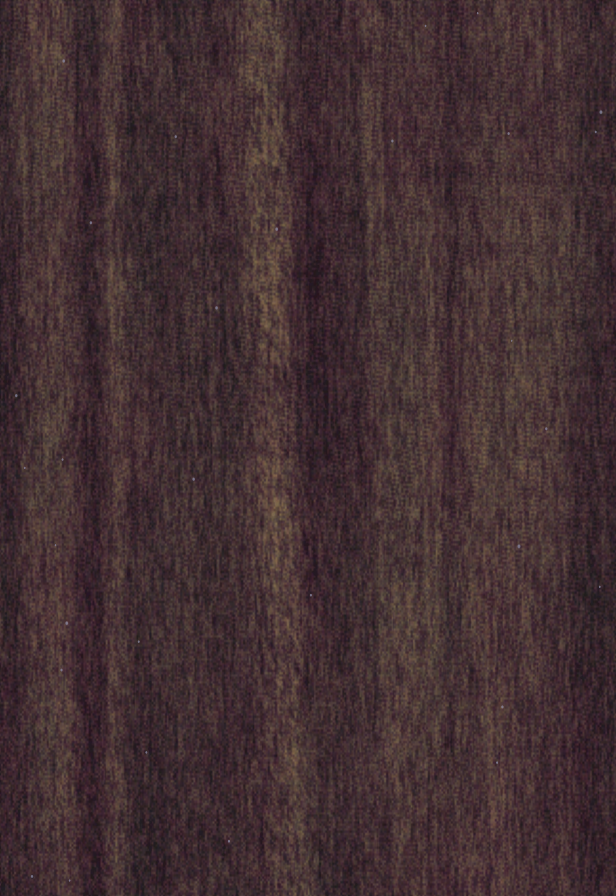
Write a WebGL 1 fragment shader that draws this texture.

```glsl
precision highp float;
// Dark stained wood veneer with upright tan and plum ribbons.
// Soft ribbons and layered stretched noise give a tone, which a colour ramp
// turns into stain; slanted flecks, fine pores and pale dust lie on top.

uniform vec2 u_resolution;

float hash(vec2 p) {
  return fract(sin(dot(p, vec2(127.1, 311.7))) * 43758.5453);
}

// Smooth value noise, from -1 to 1
float noise(vec2 p) {
  vec2 i = floor(p), f = fract(p);
  f = f * f * (3.0 - 2.0 * f);
  float low = mix(hash(i), hash(i + vec2(1.0, 0.0)), f.x);
  float high = mix(hash(i + vec2(0.0, 1.0)), hash(i + vec2(1.0, 1.0)), f.x);
  return 2.0 * mix(low, high, f.y) - 1.0;
}

// Soft upright stripe, flat in the middle
float ribbon(float x, float center, float halfWidth) {
  float d = (x - center) / halfWidth;
  return exp(-d * d * d * d);
}

vec3 stain(float t) {
  vec3 c = mix(vec3(0.165, 0.115, 0.14), vec3(0.25, 0.165, 0.19), clamp(t / 0.36, -0.3, 1.0));
  c = mix(c, vec3(0.32, 0.24, 0.23), clamp((t - 0.36) / 0.3, 0.0, 1.0));
  return mix(c, vec3(0.45, 0.36, 0.28), clamp((t - 0.66) / 0.44, 0.0, 1.3));
}

// Small pale specks, one in a few of the grid cells
float dust(vec2 p) {
  vec2 cell = floor(p * 22.0);
  vec2 spot = 0.2 + 0.6 * vec2(hash(cell + 3.1), hash(cell + 7.7));
  float radius = mix(0.03, 0.055, hash(cell + 5.3));
  float d = length((fract(p * 22.0) - spot) * vec2(1.0, 0.8));
  return step(0.93, hash(cell + 1.9)) * (1.0 - smoothstep(radius * 0.3, radius, d));
}

void main() {
  vec2 p = gl_FragCoord.xy / u_resolution.y;
  float x = gl_FragCoord.x / u_resolution.x;
  float depth = 1.0 - p.y;
  x += 0.006 * noise(vec2(x * 5.0, p.y * 4.0)) + 0.002 * noise(p * vec2(30.0, 14.0));

  // Broad ribbons, some drifting sideways down the sheet
  float heart = ribbon(x, 0.425 + 0.05 * depth, 0.036);
  float tan = 0.27 * heart
    + 0.18 * ribbon(x, 0.085, 0.05)
    + 0.20 * ribbon(x, 0.188, 0.015)
    + 0.20 * ribbon(x, 0.595 + 0.06 * depth, 0.020)
    + 0.13 * ribbon(x, 0.67 + 0.03 * depth, 0.045)
    + 0.18 * ribbon(x, 0.87 - 0.07 * depth, 0.08);
  float plum = 0.18 * ribbon(x, 0.142, 0.026)
    + 0.10 * ribbon(x, 0.235, 0.035)
    + 0.10 * ribbon(x, 0.53, 0.05)
    + 0.14 * ribbon(x, 0.732, 0.012)
    + 0.13 * ribbon(x, 0.98, 0.05)
    + 0.10 * ribbon(x, 0.0, 0.02);

  // Streaks along the grain and cloudy patches across it
  float tone = 0.38 + tan - plum;
  float skew = x - 0.04 * depth;
  tone += 0.07 * noise(vec2(skew * 26.0, p.y * 1.5));
  tone += 0.07 * noise(vec2(skew * 75.0, p.y * 3.0 + 9.0));
  tone += 0.08 * noise(p * vec2(13.0, 7.0) + 4.0);
  tone += 0.05 * noise(p * vec2(24.0, 36.0) + 17.0);

  // Fibres, short pores and fine tooth
  float fibre = noise(p * vec2(230.0, 16.0));
  float pore = noise(p * vec2(370.0, 75.0) + 31.0);
  float tooth = noise(p * vec2(470.0, 390.0) + 57.0);
  tone += 0.11 * fibre + 0.23 * pore + 0.26 * tooth;
  tone -= 0.18 * smoothstep(0.35, 0.8, noise(p * vec2(280.0, 36.0) + 71.0));

  // Slanted flecks in the bright ribbon
  vec2 slant = vec2(p.x + 0.45 * p.y, p.y - 0.3 * p.x);
  tone += 0.22 * heart * noise(slant * vec2(240.0, 95.0));

  // Stain with a drift between olive and plum
  vec3 color = stain(tone);
  float hue = noise(p * vec2(330.0, 190.0) + 83.0) + 0.5 * noise(p * vec2(20.0, 6.0) + 43.0);
  color += vec3(-0.012, 0.017, 0.0) * hue;
  color.b += 0.025 * noise(p * vec2(430.0, 350.0) + 97.0);

  color = mix(color, vec3(0.54, 0.54, 0.64), 0.75 * dust(p));
  gl_FragColor = vec4(color, 1.0);
}
```
